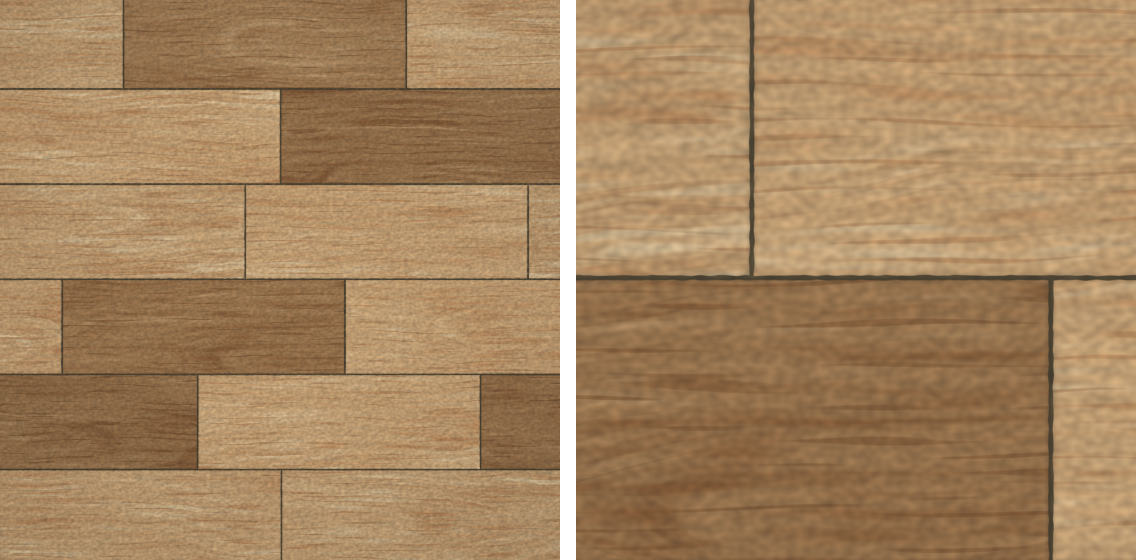
Left, the full canvas; right, a detail of the centre.
This texture is drawn by a Shadertoy shader. Its source:

```glsl
// Draws a wood plank floor: staggered light and dark boards with fine grain, growth rings and thin dark joints.

const int   ROWS = 6;
const vec2  PLANK = vec2(0.505, 0.1699);   // board length and height
const float ROW_SHIFT = 0.0084;            // part of the lowest row below the canvas
const float JOINT_HALF_WIDTH = 0.0014;
const float VIGNETTE = 0.16;
const float RELIEF = 1.0;                  // strength of the embossed surface

// Per row, from the bottom: position of one end joint, which boards are dark, how dark
const float JOINT_X[ROWS]     = float[ROWS](0.5026, 0.353, 0.111, 0.438, 0.501, 0.2205);
const float DARK_PARITY[ROWS] = float[ROWS](-1.0, 1.0, 0.0, -1.0, 0.0, 0.0);
const float DARKNESS[ROWS]    = float[ROWS](0.0, 1.03, 0.98, 0.0, 1.02, 0.82);

const vec3 LIGHT_WOOD   = vec3(0.700, 0.575, 0.420);
const vec3 LIGHT_STREAK = vec3(0.610, 0.435, 0.285);
const vec3 LIGHT_PALE   = vec3(0.790, 0.705, 0.565);
const vec3 DARK_WOOD    = vec3(0.540, 0.412, 0.278);
const vec3 DARK_STREAK  = vec3(0.425, 0.285, 0.170);
const vec3 DARK_PALE    = vec3(0.645, 0.520, 0.375);
const vec3 JOINT_COLOR  = vec3(0.255, 0.230, 0.175);

// Integer hash: two values in 0..1 per cell
vec2 hash2(vec2 cell) {
    uvec2 h = uvec2(ivec2(cell)) * uvec2(1597334673u, 3812015801u);
    uint n = (h.x ^ h.y) * 1597334673u;
    n = (n ^ (n >> 15u)) * 2246822519u;
    n ^= n >> 13u;
    return vec2(n & 65535u, n >> 16u) / 65535.0;
}

float cornerSlope(vec2 cell, vec2 offset) {
    float angle = 6.28318 * hash2(cell).x;
    return dot(vec2(cos(angle), sin(angle)), offset);
}

// Gradient noise, roughly -1..1
float noise(vec2 p) {
    vec2 c = floor(p), f = p - c;
    vec2 u = f * f * f * (f * (f * 6.0 - 15.0) + 10.0);
    vec2 e = vec2(0.0, 1.0);
    float low  = mix(cornerSlope(c, f), cornerSlope(c + e.yx, f - e.yx), u.x);
    float high = mix(cornerSlope(c + e.xy, f - e.xy), cornerSlope(c + e.yy, f - e.yy), u.x);
    return 1.5 * mix(low, high, u.y);
}

// Distance across the growth rings: nearly straight lines that close into long arches
float ringField(vec2 local, vec2 seed) {
    vec2 heart = PLANK * vec2(0.1 + 0.8 * seed.x, mix(-0.2, 0.7, seed.y));
    vec2 q = (local - heart) * vec2(0.17, 1.0);
    float warp = noise(local * vec2(5.0, 14.0) + seed * 90.0) * 0.012
               + noise(local * vec2(18.0, 35.0) + seed * 50.0) * 0.003;
    return length(q) + warp;
}

vec3 woodColor(vec2 local, vec2 seed, float dark) {
    vec2 q = local + seed * 40.0;
    vec2 g = q + vec2(0.0, 0.006 * noise(q * vec2(6.0, 9.0)));

    // Layers of grain, from broad bands to short fibres
    float band   = noise(g * vec2(2.5, 15.0));
    float streak = noise(g * vec2(3.5, 85.0));
    float fibre  = noise(g * vec2(14.0, 180.0) + 7.0);
    float ring   = ringField(local, seed);
    float rings  = noise(vec2(q.x * 2.0, ring * 105.0 + seed.y * 60.0));
    float fine   = noise(vec2(q.x * 5.0, ring * 210.0 + seed.x * 60.0));
    float patches = smoothstep(-0.3, 0.4, noise(q * vec2(4.0, 9.0) + 31.0));

    // Embossed surface: slanted ripples and fine pores
    vec2 slant = vec2(q.x + 0.45 * q.y, q.y - 0.3 * q.x);
    float ripple = noise(slant * vec2(65.0, 150.0));
    float pores  = noise(q * vec2(165.0, 220.0) + 13.0);

    vec3 base = mix(LIGHT_WOOD, DARK_WOOD, dark);
    vec3 red  = mix(LIGHT_STREAK, DARK_STREAK, dark);
    vec3 pale = mix(LIGHT_PALE, DARK_PALE, dark);

    float grain = 0.42 * band + 0.36 * streak + 0.4 * fibre
                + patches * (0.5 * rings + 0.35 * fine);
    vec3 col = mix(base, red, 0.75 * smoothstep(0.0, 0.8, grain));
    col = mix(col, pale, 0.8 * smoothstep(0.04, 0.75, -grain));

    // Thin dark ring edges and broken hairline fibres
    float line = smoothstep(0.2, 0.0, abs(rings - 0.1)) * patches;
    float hair = smoothstep(0.3, 0.65, noise(g * vec2(9.0, 200.0) + 57.0));
    col = mix(col, red * 0.97, 0.25 * line + 0.5 * hair * (1.0 - 0.6 * line));

    float relief = 0.075 * ripple + 0.095 * pores + 0.055 * fibre;
    return col * (1.01 + RELIEF * relief + 0.05 * (seed.x - 0.5));
}

void mainImage(out vec4 fragColor, in vec2 fragCoord) {
    vec2 uv = fragCoord / iResolution.xy;
    float pixel = 1.0 / min(iResolution.x, iResolution.y);

    // Find the board and the position inside it
    float rowPos = (uv.y + ROW_SHIFT) / PLANK.y;
    int row = clamp(int(floor(rowPos)), 0, ROWS - 1);
    float along = (uv.x - JOINT_X[row]) / PLANK.x;
    float board = floor(along);
    vec2 local = vec2(along - board, rowPos - float(row)) * PLANK;
    vec2 seed = hash2(vec2(board + 11.0, float(row) + 3.0));

    bool isDark = mod(board, 2.0) == DARK_PARITY[row];
    vec3 col = woodColor(local, seed, isDark ? DARKNESS[row] : 0.0);

    // Joints with ragged edges, uneven depth and a narrow shaded bevel
    vec2 toEdge = min(local, PLANK - local);
    float edge = min(toEdge.x, toEdge.y) + 0.0005 * noise(uv * 150.0);
    col *= 1.0 - 0.1 * smoothstep(0.0045, 0.001, edge);
    float soft = max(pixel, 0.001) * 0.55;
    float joint = 1.0 - smoothstep(JOINT_HALF_WIDTH - soft, JOINT_HALF_WIDTH + soft, edge);
    col = mix(col, JOINT_COLOR, joint * (0.9 + 0.12 * noise(uv * 90.0 + 5.0)));

    // Gentle falloff of light toward the corners
    vec2 c = uv - 0.5;
    col *= 1.03 - VIGNETTE * dot(c, c);
    fragColor = vec4(clamp(col, 0.0, 1.0), 1.0);
}
```
